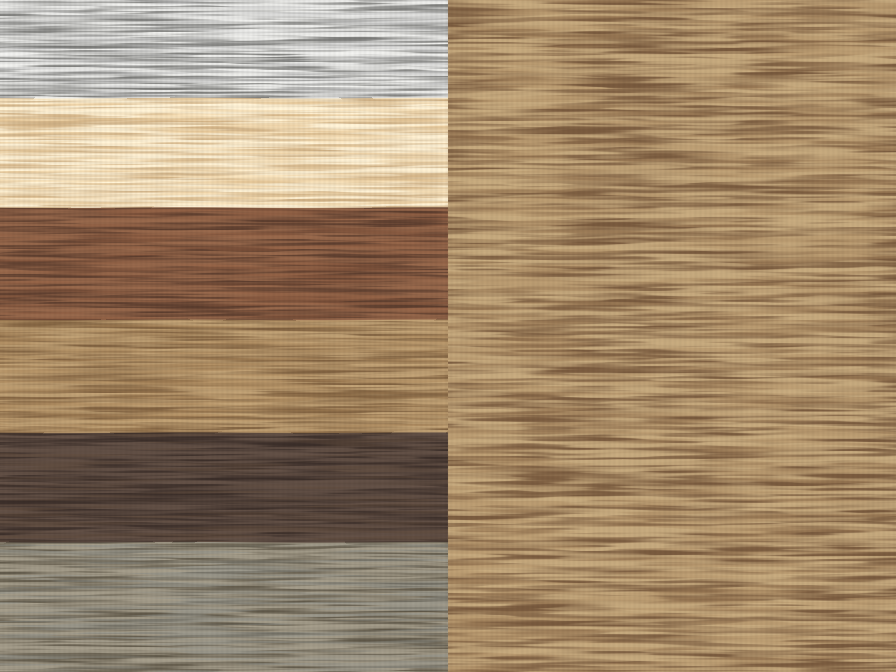
Write a Shadertoy shader that draws this texture.

```glsl
const float EDGES[5] = float[](0.193, 0.356, 0.524, 0.691, 0.854);

// Swatches from bottom to top; the last one is the large right panel
const vec3 DARK[7] = vec3[](
    vec3(.37, .34, .28), vec3(.23, .18, .16), vec3(.50, .38, .25), vec3(.36, .24, .18),
    vec3(.81, .69, .52), vec3(.48, .48, .47), vec3(.47, .35, .24));
const vec3 LIGHT[7] = vec3[](
    vec3(.63, .60, .53), vec3(.38, .31, .27), vec3(.74, .62, .45), vec3(.58, .40, .29),
    vec3(.98, .93, .82), vec3(.92, .92, .91), vec3(.77, .66, .49));
const vec3 ACCENT[7] = vec3[](
    vec3(.55, .56, .54), vec3(.36, .28, .22), vec3(.65, .51, .34), vec3(.56, .36, .25),
    vec3(.92, .80, .61), vec3(.75, .75, .75), vec3(.67, .54, .38));

vec2 hash2(vec2 p) {
    vec2 k = vec2(dot(p, vec2(127.1, 311.7)), dot(p, vec2(269.5, 183.3)));
    return fract(sin(k) * 43758.55);
}

// Smooth cellular noise: each scattered point spreads its own random tone
float fibre(vec2 p) {
    vec2 cell = floor(p), f = fract(p);
    float total = 0.0, weight = 0.0;
    for (int y = -1; y <= 1; y++) {
        for (int x = -1; x <= 1; x++) {
            vec2 o = vec2(x, y);
            vec2 h = hash2(cell + o);
            vec2 d = o + h - f;
            float w = exp(-5.0 * dot(d, d));
            total += w * (hash2(cell + o + 57.3).x - 0.5);
            weight += w;
        }
    }
    return total / weight;
}

void mainImage(out vec4 fragColor, in vec2 fragCoord) {
    vec2 p = fragCoord / iResolution.y;
    float aa = 0.7 / iResolution.y;

    // Panel split
    float split = 0.5 * iResolution.x / iResolution.y;
    float panel = smoothstep(-aa, aa, p.x - split);

    // Stacked swatches with fine seams
    vec3 dark = DARK[0], light = LIGHT[0], accent = ACCENT[0];
    float seam = 0.0;
    float wave = 0.0005 * sin(p.x * 17.0);
    for (int i = 0; i < 5; i++) {
        float d = p.y - EDGES[i] + wave;
        float above = smoothstep(-aa, aa, d);
        dark = mix(dark, DARK[i + 1], above);
        light = mix(light, LIGHT[i + 1], above);
        accent = mix(accent, ACCENT[i + 1], above);
        seam = max(seam, 1.0 - smoothstep(0.0005, 0.0005 + 2.0 * aa, abs(d)));
    }
    dark = mix(dark, DARK[6], panel);
    light = mix(light, LIGHT[6], panel);
    accent = mix(accent, ACCENT[6], panel);
    seam *= 1.0 - panel;

    // Thin streaks over finer threads, a little coarser in the right panel
    vec2 q = panel > 0.5 ? p * vec2(1.0, 0.72) + 3.7 : p;
    q.y += 0.0002 * sin(q.x * 23.0 + q.y * 60.0);
    float tone = 0.85 * fibre(q * vec2(8.0, 330.0))
               + 0.75 * fibre(q * vec2(15.0, 440.0) + 31.0)
               + 0.40 * fibre(q * vec2(6.0, 190.0) + 73.0)
               + 0.12 * fibre(q * vec2(4.0, 50.0) + 11.0);
    float shade = smoothstep(-0.60, 0.50, tone + 0.07);
    float tint = smoothstep(-0.05, 0.35, fibre(q * vec2(9.0, 300.0) + 119.0));
    vec3 col = mix(dark, light, shade);
    col = mix(col, accent, 0.45 * tint);

    // Woven rows and upright warp threads
    float rows = sin(p.y * 760.0 + 0.6 * sin(p.x * 9.0));
    float warp = sin(p.x * 830.0 + 0.5 * sin(p.y * 31.0));
    float bundles = sin(p.x * 207.0) * sin(p.x * 83.0 + 1.0);
    col *= 1.0 + mix(0.02, 0.006, panel) * rows + 0.014 * warp + 0.01 * bundles;

    // Seams alternate between shadow and lighter thread ends
    vec3 thread = mix(dark, light, step(0.0, fibre(p * vec2(12.0, 40.0))));
    col = mix(col, thread, 0.5 * seam);

    fragColor = vec4(clamp(col, 0.0, 1.0), 1.0);
}
```
